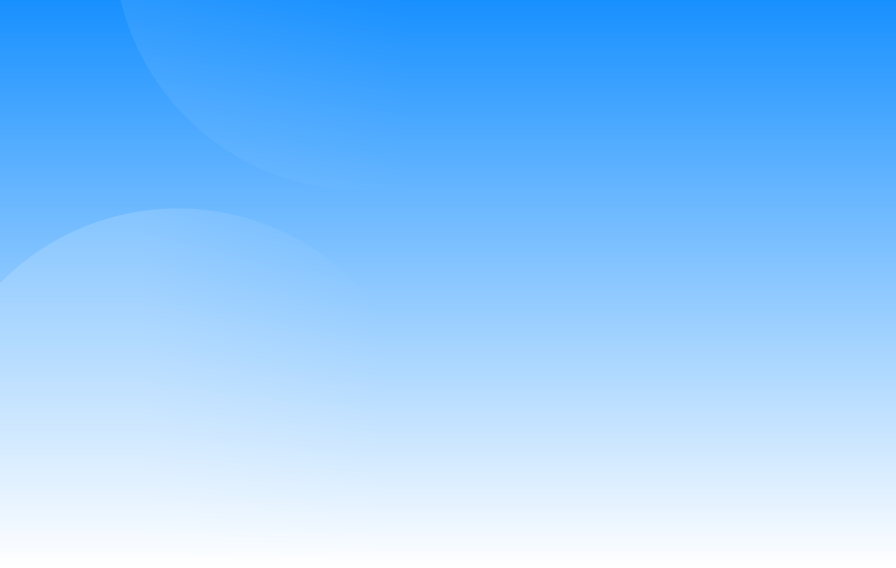
Reproduce this background procedurally as a WebGL 1 fragment shader.

```glsl
precision highp float;
// A vertical sky gradient, vivid blue above and white below, with two large
// translucent discs at the left. Each disc is a smooth-edged circle whose
// white veil fades out towards the right.

uniform vec2 u_resolution;

const vec3 SKY_BLUE = vec3(0.094, 0.565, 1.0);
const vec3 WHITE = vec3(1.0);
const float DISC_RADIUS = 0.438;

// Coverage of a disc, softened over about one pixel.
float discMask(vec2 p, vec2 center, float radius, float pixel) {
  float dist = length(p - center) - radius;
  return 1.0 - smoothstep(-0.75 * pixel, 0.75 * pixel, dist);
}

// Falls linearly from 1 at fadeStart to 0 at fadeEnd.
float fadeRight(float x, float fadeStart, float fadeEnd) {
  return 1.0 - clamp((x - fadeStart) / (fadeEnd - fadeStart), 0.0, 1.0);
}

// Lays a fading white disc over a colour.
vec3 addVeil(vec3 base, vec2 p, vec2 center, vec2 fadeRange, float opacity, float pixel) {
  float mask = discMask(p, center, DISC_RADIUS, pixel);
  float fade = fadeRight(p.x, fadeRange.x, fadeRange.y);
  return mix(base, WHITE, opacity * mask * fade);
}

void main() {
  // Canvas heights as units; x is scaled so the layout spans the full width.
  float pixel = 1.0 / u_resolution.y;
  vec2 p = gl_FragCoord.xy * pixel;

  // Sky
  vec3 color = mix(WHITE, SKY_BLUE, p.y);

  // Upper and lower discs
  color = addVeil(color, p, vec2(0.638, 1.103), vec2(0.20, 0.72), 0.085, pixel);
  color = addVeil(color, p, vec2(0.313, 0.195), vec2(0.25, 0.67), 0.16, pixel);

  gl_FragColor = vec4(color, 1.0);
}
```
